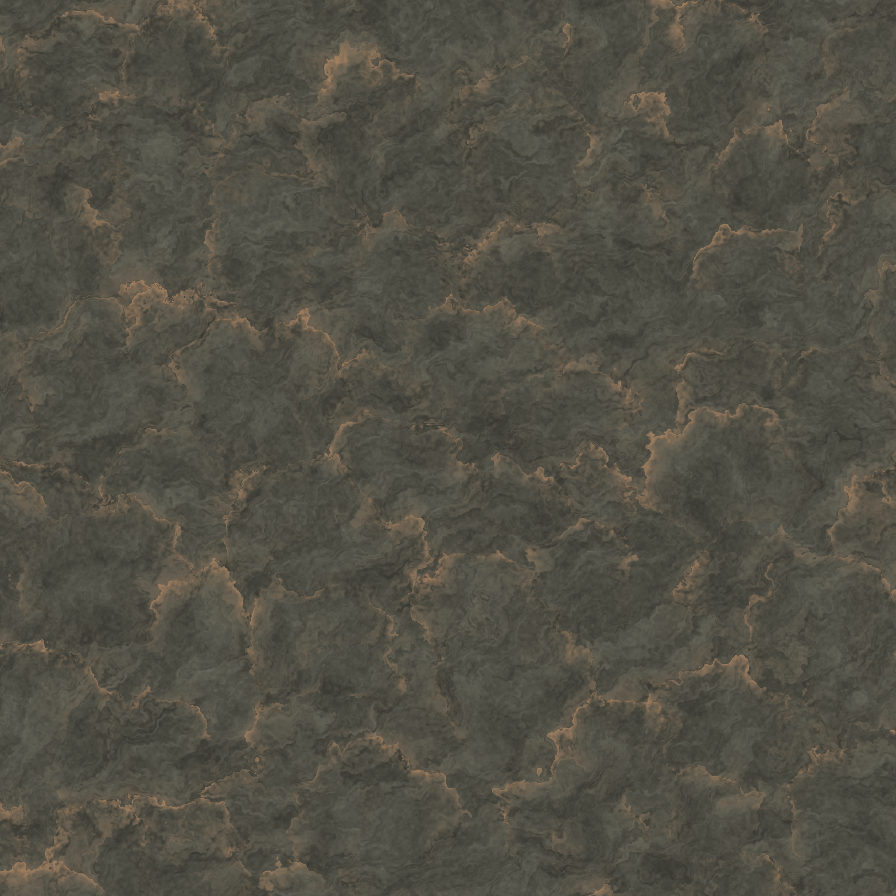
A Shadertoy shader for this texture:

```glsl
// Dark weathered rock: overlapping rounded stones with copper-lit, ragged rims.
// Jittered cells place the stones, the topmost one wins at each point, and
// layered noise roughens the outlines and adds folds, mottling and grain.

const float STONES = 8.0;          // stone cells across the canvas
const float RAGGEDNESS = 0.62;     // outline warp, in cells
const float RIM_SHARPNESS = 20.0;
const float HALO_FALLOFF = 8.0;
const float RELIEF = 1.5;          // contrast of the fine folds
const float GRAIN = 0.42;
const vec2 LIGHT_DIR = vec2(-0.2, 0.98);
const vec3 SHADOW = vec3(0.242, 0.238, 0.207);
const vec3 STONE = vec3(0.372, 0.374, 0.330);
const vec3 HAZE = vec3(0.49, 0.415, 0.335);
const vec3 COPPER = vec3(0.69, 0.53, 0.39);

float hash(vec2 p) {
    vec3 q = fract(p.xyx * 0.1031);
    q += dot(q, q.yzx + 33.33);
    return fract((q.x + q.y) * q.z);
}

float noise(vec2 p) {
    vec2 i = floor(p), f = fract(p);
    f = f * f * (3.0 - 2.0 * f);
    float low = mix(hash(i), hash(i + vec2(1, 0)), f.x);
    float high = mix(hash(i + vec2(0, 1)), hash(i + vec2(1, 1)), f.x);
    return mix(low, high, f.y);
}

float fbm(vec2 p) {
    float sum = 0.0, amp = 0.5;
    for (int i = 0; i < 5; i++) {
        sum += amp * noise(p);
        p = p * 2.03 + 17.1;
        amp *= 0.62;
    }
    return sum / 1.195;
}

mat2 rotation(float a) {
    return mat2(cos(a), -sin(a), sin(a), cos(a));
}

// How strongly a rim faces the light
float facing(vec2 offset) {
    return smoothstep(-0.9, 0.7, dot(normalize(offset + 1e-4), LIGHT_DIR));
}

// Topmost stone: x depth inside its rim, y facing, z random id, w outer haze
vec4 topStone(vec2 p) {
    vec4 top = vec4(1.0, 0.0, 0.5, 0.0);
    float best = -1.0;
    for (int y = -1; y <= 1; y++)
    for (int x = -1; x <= 1; x++) {
        vec2 id = floor(p) + vec2(x, y);
        vec2 jitter = vec2(hash(id + 3.7), hash(id + 51.3)) - 0.5;
        vec2 offset = p - id - 0.5 - 0.8 * jitter;
        float radius = mix(0.40, 0.78, hash(id + 87.9));
        float depth = radius - length(offset * vec2(1.0, 1.08));
        float priority = hash(id + 129.1);
        if (depth > 0.0 && priority > best) {
            best = priority;
            top.xyz = vec3(depth, facing(offset), priority);
        } else if (depth <= 0.0) {
            top.w = max(top.w, exp(depth * HALO_FALLOFF) * facing(offset));
        }
    }
    return top;
}

void mainImage(out vec4 fragColor, in vec2 fragCoord) {
    float size = min(iResolution.x, iResolution.y);
    vec2 uv = fragCoord / size;

    // Ragged stone outlines
    vec2 warp = vec2(fbm(uv * 20.0 + 5.0), fbm(uv * 20.0 + 71.0)) - 0.5;
    vec4 stone = topStone(uv * STONES + 20.0 + warp * RAGGEDNESS);
    float edge = smoothstep(0.0, 1.5 * STONES / size, stone.x);

    // Folds turn with each stone and are lit across their slope
    mat2 turn = rotation(0.6 + 1.6 * (stone.z - 0.5));
    vec2 foldScale = vec2(15.0, 42.0);
    vec2 along = turn * (uv + warp * 0.07);
    float streak = fbm(along * foldScale + 9.0);
    float behind = fbm((along + turn * LIGHT_DIR * 0.004) * foldScale + 9.0);
    float slope = streak - behind;

    // Mottling, grain and the patches where the rims catch light
    float mottle = fbm(uv * 30.0 + warp * 2.5 + 33.0);
    float grain = 0.6 * noise(uv * 230.0) + 0.4 * noise(uv * 410.0 + 7.0) - 0.5;
    float patches = smoothstep(0.28, 0.62, fbm(uv * 11.0 + 140.0));
    float crease = 1.0 - smoothstep(0.0, 0.05, abs(streak - 0.46));

    // Stone body
    float tone = 0.52 + 1.0 * (mottle - 0.5) + 0.5 * (streak - 0.5);
    tone += RELIEF * slope + GRAIN * grain;
    tone -= 0.16 * crease * smoothstep(0.42, 0.58, mottle);
    tone -= 0.10 * exp(-stone.x * 5.0) * (1.0 - stone.y);
    vec3 color = mix(SHADOW, STONE, clamp(tone, -0.1, 1.2));

    // Soft brown haze on both sides of the rims, broken into folds
    float halo = exp(-stone.x * HALO_FALLOFF) * stone.y * 0.6 + stone.w * 0.5;
    float lit = smoothstep(0.30, 0.70, streak + 0.8 * slope + 0.25 * grain);
    color = mix(color, HAZE, clamp(halo * (0.2 + 0.8 * patches) * lit * 1.15, 0.0, 0.8));

    // Bright copper line along the lit rims
    float rim = exp(-stone.x * RIM_SHARPNESS) * edge * stone.y;
    rim *= (0.2 + 0.8 * patches) * smoothstep(0.25, 0.65, mottle + 0.6 * slope + 0.4 * grain);
    color = mix(color, COPPER, clamp(rim, 0.0, 1.0));

    fragColor = vec4(color, 1.0);
}
```
